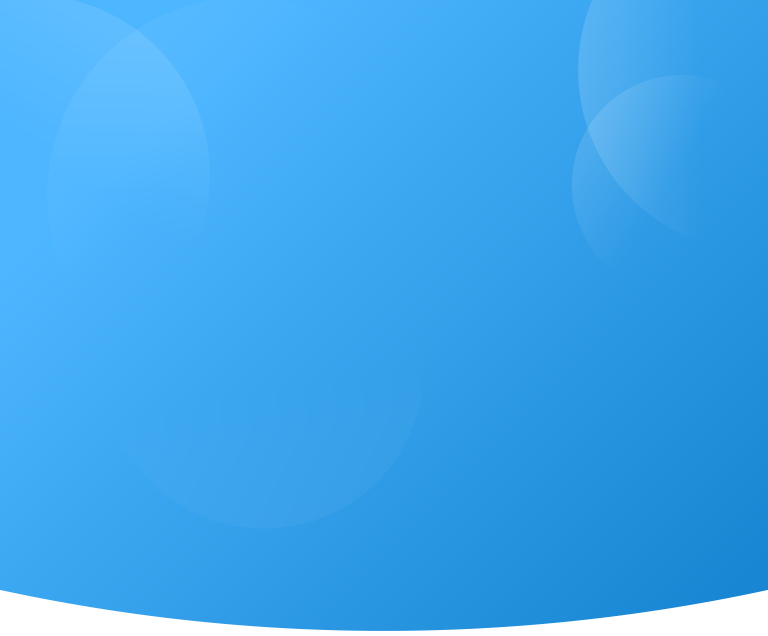
This background is drawn by a WebGL 2 fragment shader. Its source:

```glsl
#version 300 es
precision highp float;
// A blue diagonal gradient panel with a curved lower edge above white.
// Translucent discs, each fading along its own direction, are layered
// over the gradient. Lengths are in units of the canvas height.

uniform vec2 u_resolution;
out vec4 fragColor;

const vec3 LIGHT_BLUE = vec3(0.298, 0.712, 1.0);
const vec3 DEEP_BLUE = vec3(0.094, 0.525, 0.824);
const vec3 WHITE = vec3(1.0);

// Anti-aliased coverage of a disc.
float disc(vec2 p, vec2 center, float radius, float pixel) {
    float d = length(p - center) - radius;
    return clamp(0.5 - d / pixel, 0.0, 1.0);
}

// Disc opacity: strongest at the rim facing "angle", zero at "start",
// where start is a fraction of the radius along that direction.
float fadingDisc(vec2 p, vec2 center, float radius, float angle,
                 float start, float strength, float pixel) {
    vec2 facing = vec2(cos(angle), sin(angle));
    float along = dot(p - center, facing) / radius;
    float fade = clamp((along - start) / (1.0 - start), 0.0, 1.0);
    return disc(p, center, radius, pixel) * fade * strength;
}

vec3 diagonalGradient(vec2 p) {
    float distanceFromCorner = p.x + 1.0 - p.y;
    float t = clamp((distanceFromCorner - 0.45) / 1.64, 0.0, 1.0);
    return mix(LIGHT_BLUE, DEEP_BLUE, t);
}

void main() {
    float pixel = 1.0 / u_resolution.y;
    vec2 p = gl_FragCoord.xy * pixel;
    float middle = 0.5 * u_resolution.x * pixel;
    float right = 2.0 * middle;

    vec3 color = diagonalGradient(p);

    // Upper left pair
    color = mix(color, WHITE, fadingDisc(p, vec2(0.047, 0.725), 0.283, 1.05, 0.1, 0.11, pixel));
    color = mix(color, WHITE, fadingDisc(p, vec2(0.385, 0.693), 0.311, 2.4, 0.3, 0.06, pixel));

    // Upper right pair
    color = mix(color, WHITE, fadingDisc(p, vec2(right - 0.0125, 0.890), 0.286, 3.14, 0.33, 0.15, pixel));
    color = mix(color, WHITE, fadingDisc(p, vec2(right - 0.1355, 0.709), 0.173, 2.6, 0.1, 0.12, pixel));

    // Faint lower disc
    color = mix(color, WHITE, fadingDisc(p, vec2(0.415, 0.421), 0.252, -1.3, 0.1, 0.04, pixel));

    // Curved lower edge
    float panel = disc(p, vec2(middle, 2.868), 2.860, pixel);
    fragColor = vec4(mix(WHITE, color, panel), 1.0);
}
```
